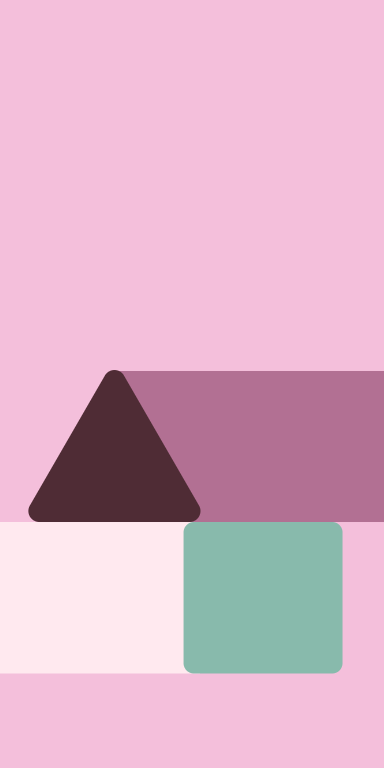
This background is drawn by a Shadertoy shader. Its source:

```glsl
// Flat geometric composition: a rounded triangle and square with two trailing bands on pink.

// Lengths are in canvas widths
#define BAND_TOP 1.0339
#define BAND_SPLIT 0.6406
#define BAND_BOTTOM 0.2461
#define TRIANGLE_X 0.298
#define TRIANGLE_HALF_BASE 0.1955
#define TRIANGLE_RADIUS 0.0286
#define SQUARE_X 0.685
#define SQUARE_HALF_WIDTH 0.207
#define SQUARE_RADIUS 0.027

const vec3 PINK  = vec3(0.957, 0.749, 0.859);
const vec3 MAUVE = vec3(0.698, 0.439, 0.576);
const vec3 BLUSH = vec3(1.000, 0.914, 0.937);
const vec3 SAGE  = vec3(0.533, 0.729, 0.675);
const vec3 PLUM  = vec3(0.310, 0.173, 0.208);

// Signed distance to a box with rounded corners
float roundedBox(vec2 p, vec2 halfSize, float radius) {
    vec2 q = abs(p) - halfSize + radius;
    return length(max(q, 0.0)) + min(max(q.x, q.y), 0.0) - radius;
}

// Signed distance to an upright equilateral triangle about its centroid
float equilateralTriangle(vec2 p, float halfBase) {
    const float k = sqrt(3.0);
    p.x = abs(p.x) - halfBase;
    p.y += halfBase / k;
    if (p.x + k * p.y > 0.0) p = vec2(p.x - k * p.y, -k * p.x - p.y) * 0.5;
    p.x -= clamp(p.x, -2.0 * halfBase, 0.0);
    return -length(p) * sign(p.y);
}

// Signed distance to a box given by its lower left and upper right corners
float cornerBox(vec2 p, vec2 low, vec2 high) {
    return roundedBox(p - 0.5 * (low + high), 0.5 * (high - low), 0.0);
}

// Lays a shape over the colour with a one pixel soft edge
void paint(inout vec3 color, vec3 ink, float dist) {
    float pixel = 1.0 / iResolution.x;
    color = mix(color, ink, clamp(0.5 - dist / pixel, 0.0, 1.0));
}

void mainImage(out vec4 fragColor, in vec2 fragCoord) {
    vec2 p = fragCoord / iResolution.x;
    vec3 color = PINK;

    // Bands running off the right and left edges
    paint(color, MAUVE, cornerBox(p, vec2(TRIANGLE_X, BAND_SPLIT), vec2(1.5, BAND_TOP)));
    paint(color, BLUSH, cornerBox(p, vec2(-0.5, BAND_BOTTOM), vec2(0.52, BAND_SPLIT)));

    // Rounded square
    vec2 squareCenter = vec2(SQUARE_X, 0.5 * (BAND_SPLIT + BAND_BOTTOM));
    vec2 squareHalf = vec2(SQUARE_HALF_WIDTH, 0.5 * (BAND_SPLIT - BAND_BOTTOM));
    paint(color, SAGE, roundedBox(p - squareCenter, squareHalf, SQUARE_RADIUS));

    // Rounded triangle resting on the split between the bands
    float centroidY = BAND_SPLIT + TRIANGLE_RADIUS + TRIANGLE_HALF_BASE / sqrt(3.0);
    float triangle = equilateralTriangle(p - vec2(TRIANGLE_X, centroidY), TRIANGLE_HALF_BASE);
    paint(color, PLUM, triangle - TRIANGLE_RADIUS);

    fragColor = vec4(color, 1.0);
}
```
